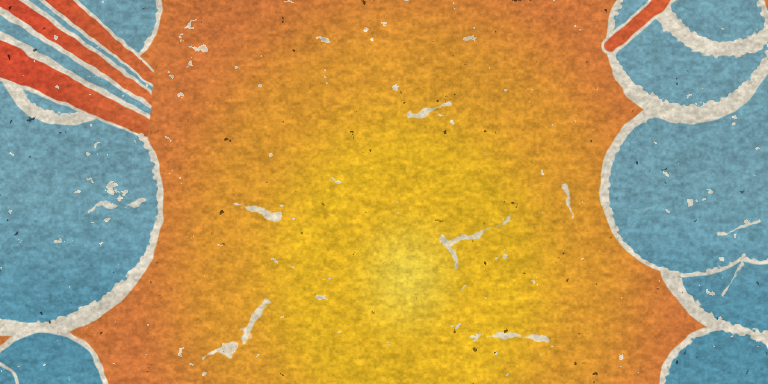
Reproduce this background procedurally as a Shadertoy shader.

```glsl
// Weathered poster backdrop: a warm radial glow between banks of blue clouds
// with cream rims and red rays. Circles and wedges are layered in units of
// canvas height, then flaked paint and fibrous paper grain are added.

const vec3 CREAM = vec3(0.84, 0.81, 0.74);
const vec3 RED = vec3(0.79, 0.30, 0.20);
const vec3 BLUE = vec3(0.44, 0.61, 0.66);
const vec3 DEEP_BLUE = vec3(0.33, 0.55, 0.63);

float hash(vec2 p) {
    vec3 q = fract(vec3(p.xyx) * 0.1031);
    q += dot(q, q.yzx + 33.33);
    return fract((q.x + q.y) * q.z);
}

float noise(vec2 p) {
    vec2 i = floor(p), f = fract(p);
    f = f * f * (3.0 - 2.0 * f);
    return mix(mix(hash(i), hash(i + vec2(1, 0)), f.x),
               mix(hash(i + vec2(0, 1)), hash(i + vec2(1, 1)), f.x), f.y);
}

float fbm(vec2 p) {
    float sum = 0.0, amp = 0.533;
    for (int i = 0; i < 4; i++) {
        sum += amp * noise(p);
        p = mat2(1.6, 1.2, -1.2, 1.6) * p + 7.3;
        amp *= 0.5;
    }
    return sum;
}

float cover(float d, float aa) { return 1.0 - smoothstep(-aa, aa, d); }

float circle(vec2 p, vec2 center, float r) { return length(p - center) - r; }

float segment(vec2 p, vec2 a, vec2 b) {
    vec2 v = b - a;
    return length(p - a - v * clamp(dot(p - a, v) / dot(v, v), 0.0, 1.0));
}

// Rim that grows towards the underside of a cloud
float rimWidth(vec2 p, vec2 center, float r, float thin, float thick) {
    float under = clamp((center.y - p.y) / r, 0.0, 1.0);
    return mix(thin, thick, smoothstep(0.1, 0.8, under));
}

vec3 cloud(vec3 col, float d, float rim, vec3 fill, float aa) {
    col = mix(col, CREAM, cover(d, aa));
    return mix(col, fill, cover(d + rim, aa));
}

vec3 glow(vec2 p) {
    float r = length((p - vec2(1.06, 0.28)) * vec2(1.1, 0.95));
    vec3 col = mix(vec3(0.89, 0.78, 0.27), vec3(0.87, 0.69, 0.15), smoothstep(0.0, 0.2, r));
    col = mix(col, vec3(0.83, 0.58, 0.19), smoothstep(0.28, 0.53, r));
    return mix(col, vec3(0.79, 0.46, 0.24), smoothstep(0.5, 0.82, r));
}

// Alternating red and blue wedges with cream borders, by slope
vec3 rays(vec3 col, vec2 p, float aa) {
    float reach = max(0.781 - p.x, 0.05);
    float s = (p.y - 0.479) / reach, w = aa / reach;
    float fan = cover(abs(s - 0.65) - 0.25, w) * cover(p.x - 0.39 - 0.03 * (s - 0.5), aa);
    float red = max(cover(abs(s - 0.475) - 0.06, w),
                max(cover(abs(s - 0.68) - 0.035, w), cover(abs(s - 0.83) - 0.048, w)));
    float blue = max(cover(abs(s - 0.592) - 0.025, w), cover(abs(s - 0.75) - 0.012, w));
    vec3 warm = mix(RED, vec3(0.79, 0.42, 0.23), smoothstep(0.05, 0.42, p.x));
    vec3 band = mix(mix(CREAM, BLUE, blue), warm, red);
    return mix(col, band, fan);
}

// Flaked paint: long scratches plus scattered fragments
float flakes(vec2 p, float aa) {
    const vec4 scratches[11] = vec4[11](
        vec4(1.17, 0.37, 1.31, 0.42), vec4(1.16, 0.38, 1.18, 0.31),
        vec4(0.70, 0.22, 0.63, 0.10), vec4(0.53, 0.07, 0.61, 0.09),
        vec4(1.07, 0.70, 1.16, 0.74), vec4(0.62, 0.47, 0.71, 0.44),
        vec4(1.47, 0.52, 1.49, 0.44), vec4(1.25, 0.13, 1.43, 0.12),
        vec4(0.24, 0.46, 0.37, 0.47), vec4(1.86, 0.39, 1.98, 0.43),
        vec4(1.89, 0.23, 1.94, 0.33));
    vec2 q = p + 0.045 * (vec2(fbm(p * 18.0), fbm(p * 18.0 + 40.0)) - 0.5);
    float d = 1.0;
    for (int i = 0; i < 11; i++) d = min(d, segment(q, scratches[i].xy, scratches[i].zw));
    float mark = cover(d - 0.032 * (fbm(p * 22.0 + 9.0) - 0.32), aa);
    float worn = max(cover(length((p - vec2(0.49, 0.87)) * vec2(1.0, 0.7)) - 0.05, 0.06),
                 max(cover(length(p - vec2(0.71, 0.98)) - 0.04, 0.05),
                     cover(length(p - vec2(0.27, 0.50)) - 0.06, 0.07)));
    float chips = smoothstep(0.0, 0.03, fbm(p * vec2(34, 40)) - 0.80 + 0.19 * worn);
    return max(mark, chips);
}

void mainImage(out vec4 fragColor, in vec2 fragCoord) {
    vec2 p = fragCoord / iResolution.y;
    float aa = 1.0 / iResolution.y;
    float grit = noise(p * 110.0) - 0.5;
    vec2 e = p + 0.007 * (vec2(noise(p * 40.0), noise(p * 40.0 + 17.0)) - 0.5);
    vec3 sky = mix(DEEP_BLUE, BLUE, smoothstep(0.1, 0.55, p.y));
    vec3 col = glow(p);

    // Left bank
    vec2 c = vec2(0.073, 0.474);
    float rim = rimWidth(p, c, 0.354, 0.017, 0.042) + 0.012 * grit;
    col = cloud(col, circle(e, c, 0.354), rim, sky, aa);
    col = cloud(col, circle(e, vec2(0.17, 0.844), 0.172), 0.035 + 0.012 * grit, BLUE, aa);
    col = cloud(col, circle(e, vec2(0.26, 0.974), 0.161), 0.014 + 0.012 * grit, BLUE, aa);
    col = rays(col, e, aa);
    col = cloud(col, circle(e, vec2(0.117, -0.016), 0.164), 0.014, DEEP_BLUE, aa);
    col = cloud(col, circle(e, vec2(-0.026, -0.016), 0.08), 0.009, DEEP_BLUE, aa);

    // Right bank
    col = cloud(col, circle(e, vec2(2.0, 0.401), 0.30), 0.037 + 0.014 * grit, sky, aa);
    c = vec2(1.797, 0.513);
    float body = min(circle(e, c, 0.234), circle(e, vec2(2.0, 0.57), 0.26));
    col = cloud(col, body, rimWidth(p, c, 0.234, 0.025, 0.012) + 0.01 * grit, sky, aa);
    c = vec2(1.797, 0.896);
    float top = circle(e, c, 0.219);
    rim = rimWidth(p, c, 0.219, 0.018, 0.05) + 0.016 * grit;
    col = cloud(col, top, rim, BLUE, aa);
    float arc = abs(circle(e, vec2(1.888, 1.052), 0.18)) - 0.021 - 0.012 * grit;
    col = mix(col, CREAM, cover(max(arc, top), aa));
    float beam = segment(e, vec2(1.59, 0.88), vec2(1.75, 1.02));
    col = cloud(col, beam - 0.025, 0.008, mix(RED, vec3(0.79, 0.46, 0.24), 0.4), aa);
    col = cloud(col, circle(e, vec2(1.888, -0.021), 0.174), 0.016 + 0.008 * grit, DEEP_BLUE, aa);

    // Wear, fibres and dark specks
    col = mix(col, CREAM, 0.92 * flakes(p, aa));
    float fibre = fbm(p * vec2(45, 85)) - 0.5;
    float grain = fbm(p * 130.0 + 5.0) - 0.5;
    col *= 1.0 + 0.30 * fibre + 0.26 * grain + 0.10 * (fbm(p * 5.0) - 0.5);
    col *= 1.0 - 0.55 * smoothstep(0.80, 0.88, fbm(p * 38.0 + 60.0));
    fragColor = vec4(clamp(col, 0.0, 1.0), 1.0);
}
```
